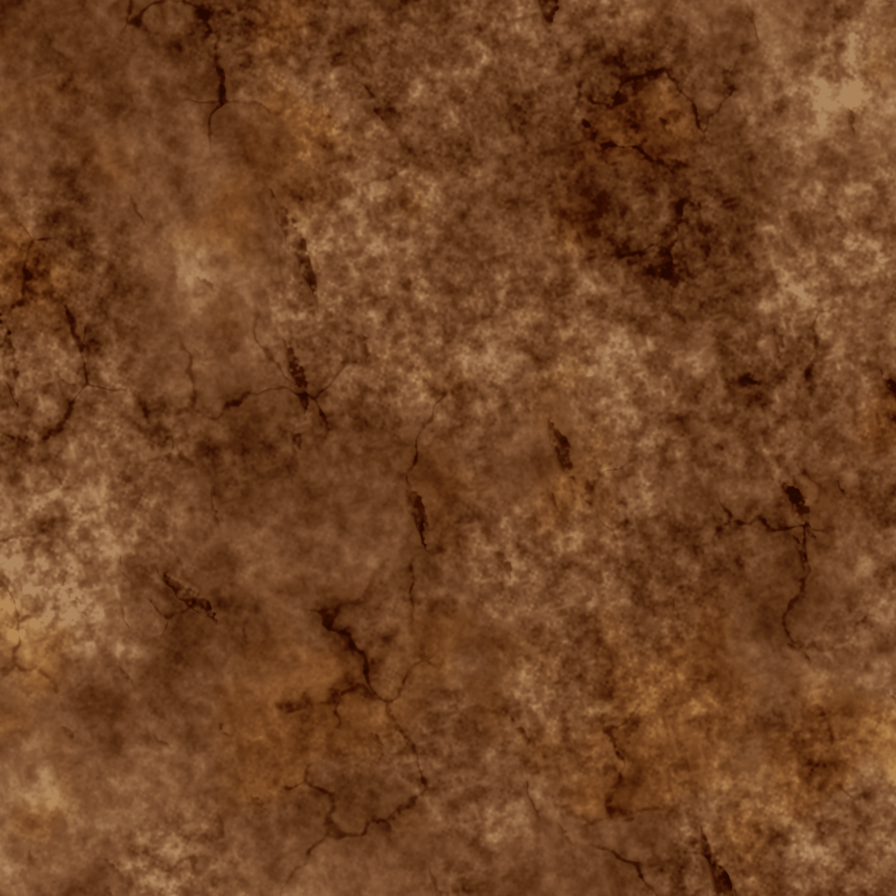
This texture is drawn by a WebGL 2 fragment shader. Its source:

```glsl
#version 300 es
precision highp float;
// Weathered brown leather or stone: layered noise sets a tone value, which is
// darkened by broken cell-border cracks and slanted tapered gouges, and is
// finally looked up in a ramp from near-black brown to pale tan.

uniform vec2 u_resolution;
out vec4 fragColor;

const float BASE_TONE = 3.22;       // position on the ramp, in ramp steps
const float CLOUD_AMOUNT = 0.74;    // broad stains
const float PATCH_AMOUNT = 0.58;    // blotches
const float WISP_AMOUNT = 0.30;     // slanted streaky wear
const float GRAIN_SMOOTH = 0.40;    // fine grain in worn areas
const float GRAIN_ROUGH = 0.78;     // fine grain in crumbly areas
const float CRACK_CELLS = 9.0;
const float CRACK_WIDTH = 0.0026;
const float CRACK_DEPTH = 1.3;
const float CREVICE_DEPTH = 0.65;   // soft shade beside cracks
const float GOUGE_DEPTH = 2.1;
const float NICK_DEPTH = 1.5;
const float GOUGE_ANGLE = -1.08;
const float EDGE_SOFTNESS = 0.0022;

const vec3 RAMP[8] = vec3[8](
    vec3(0.15, 0.03, 0.00), vec3(0.23, 0.07, 0.01),
    vec3(0.31, 0.15, 0.05), vec3(0.38, 0.21, 0.09),
    vec3(0.44, 0.27, 0.15), vec3(0.51, 0.33, 0.20),
    vec3(0.59, 0.42, 0.27), vec3(0.68, 0.52, 0.36));

float hash(vec2 p) {
    vec3 q = fract(p.xyx * 0.1031);
    q += dot(q, q.yzx + 33.33);
    return fract((q.x + q.y) * q.z);
}

vec2 hash2(vec2 p) { return vec2(hash(p), hash(p + 41.7)); }

float valueNoise(vec2 p) {
    vec2 i = floor(p), f = fract(p);
    f = f * f * (3.0 - 2.0 * f);
    return mix(mix(hash(i), hash(i + vec2(1, 0)), f.x),
               mix(hash(i + vec2(0, 1)), hash(i + vec2(1, 1)), f.x), f.y);
}

// Octave noise scaled to zero mean and about unit deviation.
float fbm(vec2 p, int octaves, float gain) {
    float sum = 0.0, power = 0.0, amp = 1.0;
    for (int i = 0; i < octaves; i++) {
        sum += amp * (valueNoise(p) - 0.5);
        power += amp * amp;
        amp *= gain;
        p = mat2(0.8, 0.6, -0.6, 0.8) * p * 2.07 + 17.3;
    }
    return sum / (0.215 * sqrt(power));
}

// Distance to the nearest border between scattered cells.
float cellBorder(vec2 p) {
    vec2 id = floor(p), nearest = vec2(9.0);
    for (int y = -1; y <= 1; y++)
    for (int x = -1; x <= 1; x++) {
        vec2 cell = id + vec2(x, y);
        vec2 d = cell + hash2(cell) - p;
        if (dot(d, d) < dot(nearest, nearest)) nearest = d;
    }
    float border = 9.0;
    for (int y = -2; y <= 2; y++)
    for (int x = -2; x <= 2; x++) {
        vec2 cell = id + vec2(x, y);
        vec2 d = cell + hash2(cell) - p;
        vec2 gap = d - nearest;
        if (dot(gap, gap) > 1e-5)
            border = min(border, dot(0.5 * (d + nearest), normalize(gap)));
    }
    return border;
}

// Coverage of scattered, slightly bent, tapered marks.
float gouges(vec2 p, float cells, float density, float size, float width) {
    float cover = 0.0;
    vec2 id = floor(p * cells);
    for (int y = -1; y <= 1; y++)
    for (int x = -1; x <= 1; x++) {
        vec2 cell = id + vec2(x, y);
        if (hash(cell + 7.3) > density) continue;
        vec2 shape = hash2(cell + 23.1);
        vec2 d = p - (cell + hash2(cell + 3.9)) / cells;
        float angle = GOUGE_ANGLE + 0.7 * (hash(cell + 61.0) - 0.5);
        vec2 dir = vec2(cos(angle), sin(angle));
        float halfLength = size * mix(0.35, 1.0, shape.x);
        float along = dot(d, dir) / halfLength;
        float across = dot(d, vec2(-dir.y, dir.x));
        across += (shape.y - 0.5) * 0.4 * halfLength * along * along;
        float taper = width * mix(0.35, 1.0, shape.y) * (1.0 - along * along);
        float edge = abs(across) - taper;
        cover = max(cover, 1.0 - smoothstep(-EDGE_SOFTNESS, EDGE_SOFTNESS, edge));
    }
    return cover;
}

void main() {
    vec2 p = gl_FragCoord.xy / u_resolution.y;
    vec2 warp = vec2(fbm(p * 16.0, 3, 0.6), fbm(p * 16.0 + 50.0, 3, 0.6));
    float grain = fbm(p * 62.0, 3, 0.85);
    float rough = smoothstep(-0.8, 1.2, fbm(p * 4.5 + 80.0, 4, 0.6));

    // Stains, wear and grain
    float tone = BASE_TONE + CLOUD_AMOUNT * fbm(p * vec2(2.8, 3.6) + 5.0, 4, 0.5);
    tone += PATCH_AMOUNT * fbm(p * 10.0 + warp * 0.12 + 30.0, 4, 0.7);
    vec2 slant = mat2(0.92, -0.39, 0.39, 0.92) * p;
    tone += WISP_AMOUNT * fbm(slant * vec2(30.0, 9.0) + 12.0, 3, 0.6);
    tone += mix(GRAIN_SMOOTH, GRAIN_ROUGH, rough) * grain;

    // Broken cracks with shaded flanks
    float border = cellBorder((p + warp * 0.009) * CRACK_CELLS) / CRACK_CELLS;
    float broken = smoothstep(-0.1, 1.0, fbm(p * 7.0 + 120.0, 3, 0.6));
    float crack = 1.0 - smoothstep(0.0, CRACK_WIDTH * 2.0, border + 0.0008 * grain);
    float crevice = exp(-border / 0.011);
    tone -= broken * (CRACK_DEPTH * crack + CREVICE_DEPTH * crevice);

    // Large gouges and small nicks
    vec2 ragged = p + warp * 0.0025 + grain * 0.0012;
    float speckle = clamp(0.8 - 0.25 * grain, 0.2, 1.0);
    tone -= GOUGE_DEPTH * speckle * gouges(ragged, 4.5, 0.5, 0.085, 0.011);
    tone -= NICK_DEPTH * speckle * gouges(ragged + 3.0, 12.0, 0.3, 0.026, 0.005);

    // Ramp lookup, offset by the extra darkest entry
    float level = clamp(tone + 1.0, 0.0, 6.999);
    int tint = int(level);
    vec3 colour = mix(RAMP[tint], RAMP[tint + 1], fract(level));

    // Ochre cast in scattered patches
    float ochre = smoothstep(0.6, 2.0, fbm(p * 6.0 + 200.0, 3, 0.6));
    colour *= mix(vec3(1.0), vec3(1.05, 1.0, 0.82), ochre);
    fragColor = vec4(colour, 1.0);
}
```
